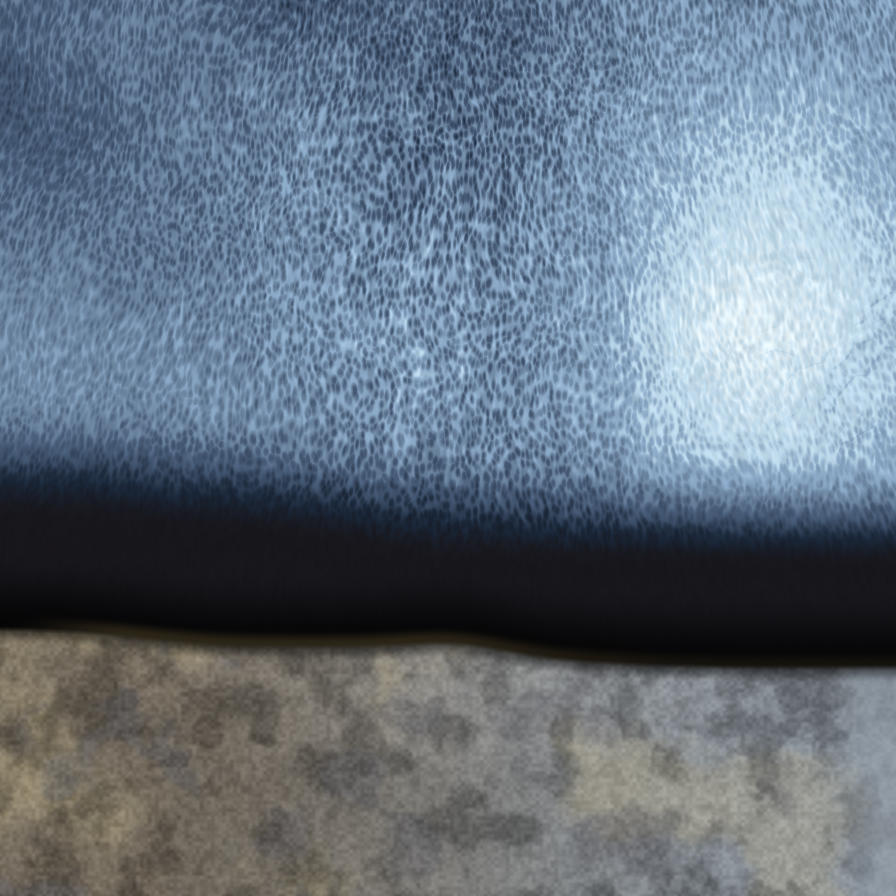
A three.js fragment shader for this texture:

```glsl
// A glossy blue-black leather cushion above a mottled stone floor.
// One sheen value (soft light, pitted grain, ridged creases) drives a colour
// ramp for the leather; layered noise stains the floor beneath the curved edge.
varying vec2 vUv;

vec2 hash2(vec2 p) {
  vec3 q = fract(p.xyx * vec3(0.1031, 0.1030, 0.0973));
  q += dot(q, q.yzx + 33.33);
  return fract((q.xx + q.yz) * q.zy);
}

float noise(vec2 p) {
  vec2 i = floor(p), f = fract(p);
  f = f * f * (3.0 - 2.0 * f);
  return mix(mix(hash2(i).x, hash2(i + vec2(1, 0)).x, f.x),
             mix(hash2(i + vec2(0, 1)).x, hash2(i + vec2(1, 1)).x, f.x), f.y);
}

float fbm(vec2 p) {
  float sum = 0.0, amp = 0.5;
  for (int i = 0; i < 5; i++) {
    sum += amp * noise(p);
    p = mat2(1.6, 1.2, -1.2, 1.6) * p + 7.3;
    amp *= 0.5;
  }
  return sum;
}

// Distance to the nearest scattered point
float cells(vec2 p) {
  vec2 i = floor(p), f = fract(p);
  float d = 2.0;
  for (int y = -1; y <= 1; y++)
    for (int x = -1; x <= 1; x++) {
      vec2 g = vec2(x, y);
      d = min(d, length(g + hash2(i + g) - f));
    }
  return d;
}

float ridge(vec2 p, float sharp) {
  return pow(1.0 - abs(2.0 * noise(p) - 1.0), sharp);
}

float blob(vec2 p, vec2 centre, vec2 size) {
  vec2 d = (p - centre) / size;
  return exp(-dot(d, d));
}

vec3 leatherRamp(float t) {
  vec3 c = mix(vec3(0.095, 0.09, 0.11), vec3(0.10, 0.15, 0.22), smoothstep(0.0, 0.14, t));
  c = mix(c, vec3(0.28, 0.36, 0.47), smoothstep(0.10, 0.32, t));
  c = mix(c, vec3(0.43, 0.53, 0.64), smoothstep(0.30, 0.47, t));
  c = mix(c, vec3(0.55, 0.67, 0.79), smoothstep(0.45, 0.61, t));
  c = mix(c, vec3(0.76, 0.87, 0.94), smoothstep(0.60, 0.82, t));
  return mix(c, vec3(0.93, 0.98, 1.0), smoothstep(0.80, 1.05, t));
}

// Height of the cushion's lower edge
float edgeHeight(float x) {
  return 0.298 - 0.043 * smoothstep(0.0, 0.85, x)
       - 0.010 * blob(vec2(x, 0), vec2(0.24, 0), vec2(0.13, 1))
       + 0.011 * blob(vec2(x, 0), vec2(0.51, 0), vec2(0.08, 1));
}

vec3 leather(vec2 p, float above) {
  vec2 warp = vec2(fbm(p * 6.0), fbm(p * 6.0 + 31.0)) - 0.5;
  float centre = blob(p, vec2(0.47, 0.70), vec2(0.22, 0.33));
  float glare = blob(p, vec2(0.87, 0.64), vec2(0.21, 0.22));

  // Broad light: dim top, pale left band, strong glare at right
  float t = 0.37 + 0.11 * blob(p, vec2(0.12, 0.60), vec2(0.5, 0.15));
  t += 0.17 * smoothstep(0.55, 0.90, p.x) + 0.05 * centre + 0.34 * glare;
  t += 0.10 * smoothstep(0.66, 0.73, p.x + warp.x * 0.08) * blob(p, vec2(0.76, 0.63), vec2(0.15, 0.17));
  t -= 0.06 * blob(p, vec2(0.48, 1.0), vec2(0.25, 0.12)) + 0.04 * blob(p, vec2(0.0, 0.9), vec2(0.1, 0.2));
  t += 0.22 * warp.x * smoothstep(0.5, 0.9, p.y) + 0.10 * warp.y;

  // Fine pits and streaks leaning with the stretched hide
  vec2 lean = vec2(p.x - (0.5 - p.x) * p.y * 0.6, p.y) + warp * 0.05;
  float pits = smoothstep(0.12, 0.72, cells(lean * vec2(125.0, 82.0))) - 0.55;
  float streak = noise(lean * vec2(210.0, 90.0)) - 0.5;
  float strength = 0.10 + 0.16 * centre + 0.08 * smoothstep(0.45, 0.75, p.x) - 0.10 * glare;
  t += strength * (pits + 0.7 * streak);

  // Pale wrinkles meeting below the middle, and dark cracks in the glare
  vec2 fan = vec2((p.x - 0.42) / (0.35 + abs(p.y - 0.52)), p.y) + warp * 0.32;
  float wrinkles = ridge(fan * vec2(13.0, 7.0), 9.0) + 0.6 * ridge(fan * vec2(25.0, 17.0) + 9.0, 7.0);
  t += 0.11 * wrinkles * (centre + 0.25 * smoothstep(0.65, 0.9, p.y));
  float cracks = ridge(p * vec2(16.0, 9.0) + warp * 7.0, 20.0);
  t -= 0.12 * cracks * blob(p, vec2(0.94, 0.60), vec2(0.10, 0.16));

  // The side rolls into darkness
  float rim = mix(0.49, 0.442, smoothstep(0.05, 0.60, p.x)) + warp.y * 0.025;
  t *= smoothstep(rim - 0.085, rim + 0.065, p.y);
  vec3 c = leatherRamp(t) * (0.97 + 0.10 * streak);
  c *= mix(0.22, 1.0, smoothstep(0.005, 0.085, above));
  float lip = smoothstep(0.020, 0.004, above) * (1.0 - 0.6 * smoothstep(0.4, 0.8, p.x));
  return mix(c, vec3(0.17, 0.145, 0.09), lip * smoothstep(0.0, 0.15, p.x));
}

vec3 stone(vec2 p, float above) {
  float stain = fbm(p * 9.0 + 4.0), mottling = fbm(p * 27.0 + 17.0);
  vec3 c = mix(vec3(0.43, 0.395, 0.345), vec3(0.51, 0.54, 0.57), smoothstep(0.1, 0.92, p.x));
  c = mix(c, vec3(0.57, 0.53, 0.42), 0.65 * smoothstep(0.44, 0.68, stain) * (1.0 - 0.5 * p.x));
  c *= 0.80 + 0.24 * smoothstep(0.28, 0.52, mottling) + 0.25 * (stain - 0.4);
  c = mix(c, vec3(0.34, 0.34, 0.36), 0.45 * smoothstep(0.53, 0.68, fbm(p * 15.0 + 51.0)));
  c += 0.09 * (noise(p * 240.0) - 0.5) + 0.06 * (noise(p * 110.0) - 0.5);
  c = mix(c, vec3(0.58, 0.63, 0.68), 0.6 * smoothstep(0.91, 1.0, p.x));
  c += 0.05 * blob(p, vec2(0.52, 0.24), vec2(0.3, 0.08));
  return c * mix(0.5, 1.0, smoothstep(0.0, 0.018, -above));
}

void main() {
  float above = vUv.y - edgeHeight(vUv.x);
  vec3 c = mix(stone(vUv, above), leather(vUv, above), smoothstep(-0.004, 0.004, above));
  gl_FragColor = vec4(clamp(c, 0.0, 1.0), 1.0);
}
```
